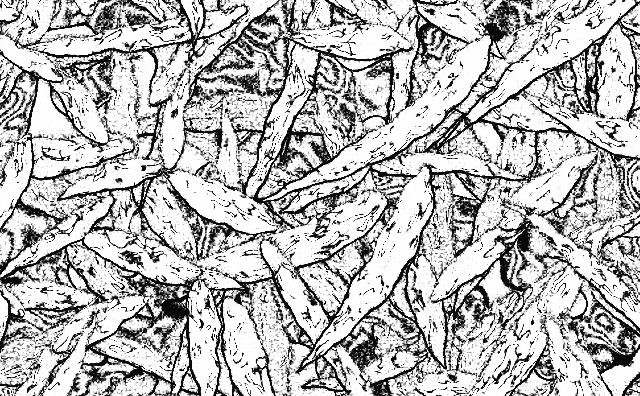
Write a Shadertoy shader that draws this texture.

```glsl
// Ink drawing of a tangle of pointed, gently bent leaf blades over dark undergrowth.
// Blades are tapered distance shapes painted back to front; the result is an ink
// density that a fine grain turns into stipple, with flecks running along each blade.

const int BLADES = 105;
const vec3 PAPER = vec3(0.995);
const vec3 INK = vec3(0.03);

float hash(vec2 p) {
    vec3 q = fract(p.xyx * 0.1031);
    q += dot(q, q.yzx + 33.33);
    return fract((q.x + q.y) * q.z);
}

float noise(vec2 p) {
    vec2 i = floor(p), f = fract(p);
    f = f * f * (3.0 - 2.0 * f);
    return mix(mix(hash(i), hash(i + vec2(1, 0)), f.x),
               mix(hash(i + vec2(0, 1)), hash(i + vec2(1, 1)), f.x), f.y);
}

vec2 noise2(vec2 p) {
    return vec2(noise(p), noise(p + 57.3));
}

// 1 on a line of the given half width around d = 0, softened by blur
float stroke(float d, float halfWidth, float blur) {
    return 1.0 - smoothstep(halfWidth - blur, halfWidth + blur, abs(d));
}

// Swirling shaded undergrowth with outlined paper-white gaps
float undergrowth(vec2 p, float blur) {
    vec2 q = p + 0.07 * (noise2(p * 13.0) - 0.5);
    float relief = noise(q * 11.0) + 0.35 * noise(q * 30.0);
    float swirl = 0.5 + 0.5 * cos(relief * 30.0);
    float ink = mix(0.14, 0.74, swirl);
    float gap = (noise(q * 9.0 + 31.0) - 0.66) * 0.09;
    ink *= 1.0 - smoothstep(-blur, blur, gap);
    return max(ink, stroke(gap, 0.0024, blur));
}

// Distance to a spear lying on the x axis, base at 0 and tip at len
float spear(vec2 q, float len, float width) {
    float h = clamp(q.x / len, 0.0, 1.0);
    float radius = width * (1.0 - h) * sqrt(0.08 + 4.0 * h);
    return length(q - vec2(h * len, 0.0)) - radius;
}

// Short wavy dashes that follow the blade
float flecks(vec2 q) {
    vec2 wavy = q + 0.016 * (noise2(q * 38.0) - 0.5);
    float vein = noise(wavy * vec2(40.0, 130.0));
    float patches = smoothstep(0.32, 0.60, noise(q * vec2(30.0, 65.0) + 9.0));
    return stroke(vein - 0.5, 0.10, 0.09) * patches;
}

// Turns ink density into soft-edged grains
float stipple(vec2 p, float ink) {
    float grain = (noise(p * 300.0) - 0.5) * 1.15 + 0.5;
    float level = mix(-0.40, 1.25, ink);
    return 1.0 - smoothstep(level - 0.42, level + 0.42, grain);
}

void mainImage(out vec4 fragColor, in vec2 fragCoord) {
    vec2 p = fragCoord / iResolution.y;
    float aspect = iResolution.x / iResolution.y;
    float blur = max(0.0016, 0.6 / iResolution.y);
    vec2 wobble = 0.018 * (noise2(p * 17.0) - 0.5) + 0.007 * (noise2(p * 45.0) - 0.5);

    float ink = undergrowth(p, blur);
    float onBlade = 0.0;
    vec2 bladePos = p;

    for (int i = 0; i < BLADES; i++) {
        float id = float(i);
        float depth = id / float(BLADES);

        // Evenly scattered centre, random direction and proportions
        vec2 spread = fract(id * vec2(0.75488, 0.56984) + 0.37);
        vec2 centre = mix(vec2(-0.15), vec2(aspect, 1.0) + 0.15, spread);
        float angle = 6.2832 * hash(vec2(id, 3.7));
        float size = hash(vec2(id, 11.2));
        float len = 0.26 + 0.48 * size * size;
        float width = 0.032 + 0.034 * hash(vec2(id, 23.9));
        float bend = 1.3 * (hash(vec2(id, 41.5)) - 0.5);

        // Blade space, straightened
        vec2 dir = vec2(cos(angle), sin(angle));
        vec2 r = p + wobble - centre;
        vec2 q = vec2(dot(r, dir) + 0.45 * len, dot(r, vec2(-dir.y, dir.x)));
        q.y += bend * q.x * (q.x - 0.7 * len);
        float d = spear(q, len, width);

        // Cast shade, pale body, outline heavier on the side away from light
        float shade = 0.66 * exp(-max(d, 0.0) / 0.011);
        float cover = 1.0 - smoothstep(-blur, blur, d);
        float body = 0.05 + 0.28 * (1.0 - depth) * (1.0 - depth);
        body += 0.30 * smoothstep(-0.008, 0.0, d);
        float away = smoothstep(-0.01, 0.01, -q.y * dir.x - q.x * dir.y * 0.1);
        float edge = stroke(d - 0.001, mix(0.0013, 0.0032, away), blur);

        ink = mix(max(ink, shade), body, cover);
        ink = max(ink, edge * mix(0.75, 1.0, away));
        onBlade = mix(onBlade, 1.0, cover);
        if (d < 0.0) bladePos = q + id * 1.7;
    }

    ink = max(ink, 0.80 * onBlade * flecks(bladePos));
    fragColor = vec4(mix(PAPER, INK, stipple(p, ink)), 1.0);
}
```
